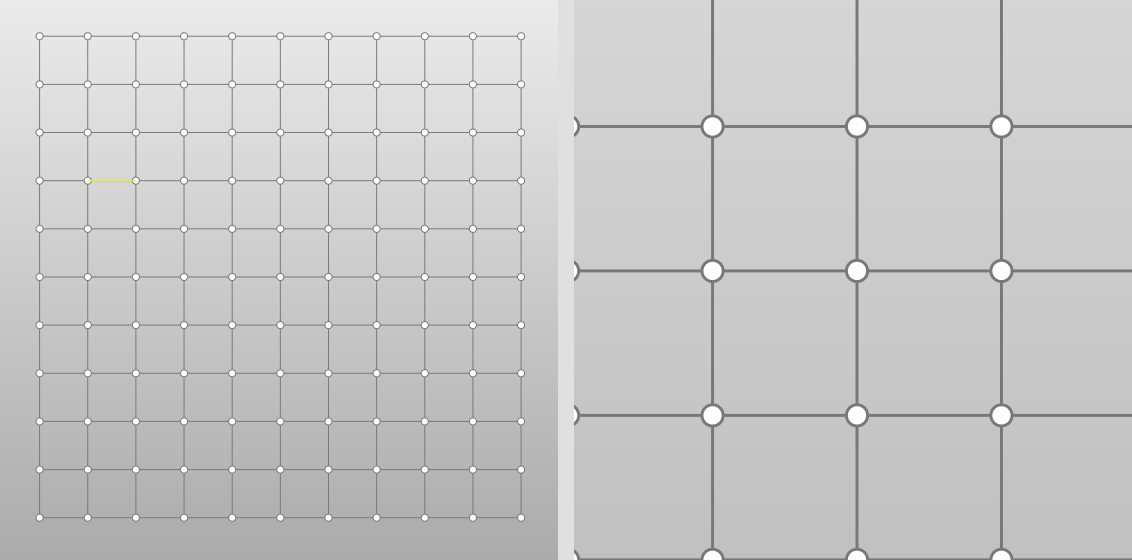
Left: the whole. Right: its middle third, enlarged.
This pattern is drawn by a WebGL 1 fragment shader. Its source:

```glsl
precision highp float;
// A wire lattice of ten by ten square cells over a vertical grey gradient.
// Lines and ringed white nodes come from distances to the nearest lattice
// point; one horizontal edge is highlighted in yellow.

uniform vec2 u_resolution;

// Lengths are fractions of the canvas height.
const vec2 GRID_ORIGIN = vec2(0.0707, 0.0755);
const float CELL_SIZE = 0.08598;
const float CELL_COUNT = 10.0;
const float LINE_WIDTH = 0.00175;
const float NODE_RADIUS = 0.0063;

const vec3 SKY_TOP = vec3(0.922);
const vec3 SKY_BOTTOM = vec3(0.670);
const vec3 WIRE_COLOR = vec3(0.470);
const vec3 NODE_COLOR = vec3(1.0);
const vec3 HIGHLIGHT_COLOR = vec3(0.94, 0.96, 0.18);

// Antialiased coverage of a shape from its signed distance.
float coverage(float dist, float pixel) {
  return clamp(0.5 - dist / pixel, 0.0, 1.0);
}

float boxDistance(vec2 p, vec2 center, vec2 halfSize) {
  vec2 d = abs(p - center) - halfSize;
  return length(max(d, 0.0)) + min(max(d.x, d.y), 0.0);
}

// Nearest lattice point, limited to the finite grid.
vec2 nearestNode(vec2 p, float cell, float count) {
  return clamp(floor(p / cell + 0.5), 0.0, count) * cell;
}

// Distance to the grid lines, cut off at the outer border.
float latticeDistance(vec2 p, vec2 node, float cell, float count, float width) {
  vec2 offset = abs(p - node);
  float lines = min(offset.x, offset.y) - 0.5 * width;
  vec2 halfExtent = vec2(0.5 * cell * count);
  float border = boxDistance(p, halfExtent, halfExtent + 0.5 * width);
  return max(lines, border);
}

// Distance to a horizontal edge starting at the given lattice index.
float edgeDistance(vec2 p, vec2 index, float cell, float width) {
  vec2 center = (index + vec2(0.5, 0.0)) * cell;
  return boxDistance(p, center, 0.5 * vec2(cell, width));
}

void main() {
  float pixel = 1.0 / u_resolution.y;
  vec2 uv = gl_FragCoord.xy * pixel;
  vec2 p = uv - GRID_ORIGIN;
  vec2 node = nearestNode(p, CELL_SIZE, CELL_COUNT);

  // Background and wires
  vec3 color = mix(SKY_BOTTOM, SKY_TOP, uv.y);
  float wires = latticeDistance(p, node, CELL_SIZE, CELL_COUNT, LINE_WIDTH);
  color = mix(color, WIRE_COLOR, coverage(wires, pixel));

  // Outlined nodes
  float disc = length(p - node) - NODE_RADIUS;
  color = mix(color, WIRE_COLOR, coverage(disc - 0.5 * LINE_WIDTH, pixel));
  color = mix(color, NODE_COLOR, coverage(disc + 0.5 * LINE_WIDTH, pixel));

  // Highlighted edge
  float edge = edgeDistance(p, vec2(1.0, 7.0), CELL_SIZE, 1.2 * LINE_WIDTH);
  color = mix(color, HIGHLIGHT_COLOR, coverage(edge, pixel));

  gl_FragColor = vec4(color, 1.0);
}
```
